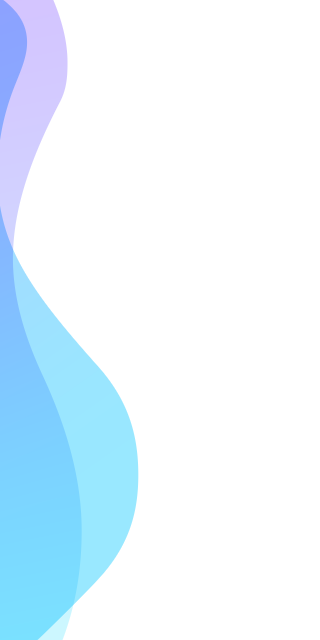
Write a Shadertoy shader that draws this background.

```glsl
// Two translucent wavy ribbons, lavender and sky blue, along the left side of a white page.

// Cubic span between two knots, each given as (depth from top, reach from left, slope).
float span(float y, vec3 a, vec3 b) {
    float len = b.x - a.x;
    float s = clamp((y - a.x) / len, 0.0, 1.0);
    float ease = s * s * (3.0 - 2.0 * s);
    float bend = s * (1.0 - s) * (a.z * (1.0 - s) - b.z * s) * len;
    return mix(a.y, b.y, ease) + bend;
}

// Right edge of the lavender ribbon
float lavenderEdge(float y) {
    vec3 crest = vec3(0.098, 0.1055, 0.0);
    vec3 fall = vec3(0.159, 0.0938, -0.52);
    vec3 waist = vec3(0.404, 0.0202, 0.0);
    vec3 rise = vec3(0.586, 0.0664, 0.465);
    vec3 belly = vec3(0.829, 0.1276, 0.0);
    if (y < crest.x) return span(y, vec3(0.0, 0.0833, 0.42), crest);
    if (y < fall.x) return span(y, crest, fall);
    if (y < waist.x) return span(y, fall, waist);
    if (y < rise.x) return span(y, waist, rise);
    if (y < belly.x) return span(y, rise, belly);
    return span(y, belly, vec3(1.0, 0.0977, -0.38));
}

// Right edge of the blue ribbon, which dips just off the canvas at its waist
float blueEdge(float y) {
    vec3 crest = vec3(0.0664, 0.0423, 0.0);
    vec3 fall = vec3(0.1432, 0.0195, -0.37);
    vec3 waist = vec3(0.2734, -0.0039, 0.0);
    vec3 rise = vec3(0.3906, 0.0208, 0.44);
    vec3 shoulder = vec3(0.5729, 0.1536, 0.89);
    vec3 belly = vec3(0.7422, 0.2161, 0.0);
    vec3 hip = vec3(0.9049, 0.1536, -0.93);
    if (y < crest.x) return span(y, vec3(0.0, 0.0052, 1.3), crest);
    if (y < fall.x) return span(y, crest, fall);
    if (y < waist.x) return span(y, fall, waist);
    if (y < rise.x) return span(y, waist, rise);
    if (y < shoulder.x) return span(y, rise, shoulder);
    if (y < belly.x) return span(y, shoulder, belly);
    if (y < hip.x) return span(y, belly, hip);
    return span(y, hip, vec3(1.0, 0.0586, -1.04));
}

// Antialiased coverage to the left of an edge
float coverage(float d) {
    return clamp(0.5 - d / length(vec2(dFdx(d), dFdy(d))), 0.0, 1.0);
}

void mainImage(out vec4 fragColor, in vec2 fragCoord) {
    // Units of canvas height, measured from the top left
    vec2 p = fragCoord / iResolution.y;
    p.y = 1.0 - p.y;

    // Slightly slanted gradients
    vec3 lavender = mix(vec3(0.83, 0.77, 1.0), vec3(0.80, 0.97, 1.0),
                        pow(clamp(p.y + 0.2 * p.x, 0.0, 1.0), 1.2));
    vec3 blue = mix(vec3(0.66, 0.825, 1.0), vec3(0.60, 0.908, 1.0),
                    smoothstep(0.0, 0.85, p.y + 0.7 * p.x));

    // Ribbons tint the page and each other by multiplying
    vec3 color = vec3(1.0);
    color *= mix(vec3(1.0), lavender, coverage(p.x - lavenderEdge(p.y)));
    color *= mix(vec3(1.0), blue, coverage(p.x - blueEdge(p.y)));
    fragColor = vec4(color, 1.0);
}
```
